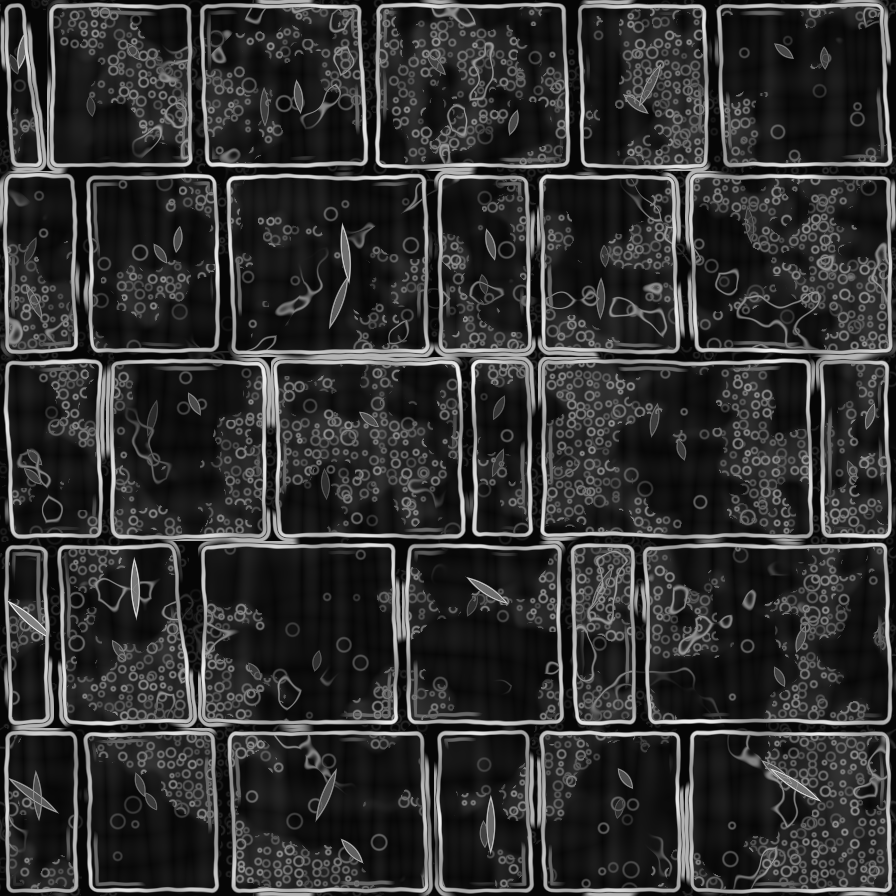
Reproduce this texture map procedurally as a three.js fragment shader.

```glsl
// Edge map of a worn stone wall: five courses of uneven blocks with pale, wobbly
// outlines on black. Block faces carry pitted patches of tiny rings, chains of
// blob contours, faint smears and bright lens-shaped chips. Everything tiles.
varying vec2 vUv;

const vec4 ROW_JOINTS = vec4(0.188, 0.396, 0.602, 0.809);
const float JOINT = 0.0065;          // half width of the gap between blocks
const float CORNER = 0.007;
const float WOBBLE = 0.0028;
const float LINE_CORE = 0.0010;
const float LINE_EDGE = 0.0034;
const float PIT_LINE = 0.0023;
const float PIT_FREQ = 92.0;
const float PIT_INK = 0.40;
const float CHAIN_INK = 0.44;
const float CHIP_WIDTH = 0.0042;
const float BASE = 0.025;

vec2 hash2(vec2 p) {
  vec3 q = fract(p.xyx * vec3(0.1031, 0.1030, 0.0973));
  q += dot(q, q.yzx + 33.33);
  return fract((q.xx + q.yz) * q.zy);
}

float slope(vec2 cell, vec2 f, vec2 corner, vec2 freq, float seed) {
  float a = 6.2832 * hash2(mod(cell + corner, freq) + seed).x;
  return dot(vec2(cos(a), sin(a)), f - corner);
}

// Gradient noise, about -1 to 1, repeating once over the canvas.
float noise(vec2 uv, vec2 freq, float seed) {
  vec2 p = uv * freq, i = floor(p), f = p - i;
  vec2 w = f * f * f * (f * (f * 6.0 - 15.0) + 10.0);
  float low = mix(slope(i, f, vec2(0, 0), freq, seed), slope(i, f, vec2(1, 0), freq, seed), w.x);
  float high = mix(slope(i, f, vec2(0, 1), freq, seed), slope(i, f, vec2(1, 1), freq, seed), w.x);
  return 1.4 * mix(low, high, w.y);
}

// Scattered rings; cover is the chance that a cell holds one.
float rings(vec2 uv, float freq, float cover, float seed) {
  vec2 p = uv * freq, cell = floor(p);
  float ink = 0.0;
  for (int y = -1; y <= 1; y++) {
    for (int x = -1; x <= 1; x++) {
      vec2 id = cell + vec2(x, y);
      vec2 place = hash2(mod(id, freq) + seed);
      vec2 kind = hash2(mod(id, freq) + seed + 171.0);
      float d = abs(length(p - id - 0.2 - 0.6 * place) - mix(0.15, 0.5, kind.x)) / freq;
      float ring = (1.0 - smoothstep(0.0, PIT_LINE, d)) * mix(0.4, 1.0, place.x);
      ink = max(ink, ring * step(kind.y, cover));
    }
  }
  return ink;
}

vec2 cut(vec2 span, float x, float joint) {
  return x < joint ? vec2(span.x, min(span.y, joint)) : vec2(max(span.x, joint), span.y);
}

vec2 cutAll(float x, vec4 joints) {
  vec2 span = vec2(0.0, 1.0);
  for (int i = 0; i < 4; i++) span = cut(span, x, joints[i]);
  return span;
}

// Left and right joint of the block at x in a course counted from the bottom.
vec2 blockSpan(float x, float row) {
  if (row == 1.0) return cut(cutAll(x, vec4(0.060, 0.221, 0.449, 0.633)), x, 0.714);
  if (row == 2.0) return cut(cutAll(x, vec4(0.118, 0.302, 0.523, 0.600)), x, 0.911);
  if (row == 4.0) return cut(cutAll(x, vec4(0.052, 0.219, 0.415, 0.641)), x, 0.796);
  return cut(cutAll(x, vec4(0.091, 0.250, 0.484, 0.599)), x, 0.764);
}

float stroke(float d) { return 1.0 - smoothstep(LINE_CORE, LINE_EDGE, abs(d)); }

// A slim bright lens with a paler rim.
float chip(vec2 q, vec2 h) {
  float a = mix(-0.5, 1.0, h.x), size = 0.011 + 0.021 * h.y * h.y;
  vec2 axis = vec2(sin(a), -cos(a));
  float u = dot(q, axis) / size, v = dot(q, vec2(-axis.y, axis.x));
  float d = abs(v) - CHIP_WIDTH * (1.0 - u * u);
  float fill = 1.0 - smoothstep(-0.0005, 0.0012, d);
  return max(0.55 * fill, 1.0 - smoothstep(0.0, 0.0019, abs(d)));
}

void main() {
  vec2 uv = vUv;

  // Block layout with wobbling sides and leaning ends
  float row = dot(step(ROW_JOINTS, vec4(uv.y)), vec4(1.0));
  vec2 rise = cutAll(uv.y, ROW_JOINTS), span = blockSpan(uv.x, row);
  vec2 id = vec2(floor(span.x * 500.0), row * 13.0);
  vec2 h = hash2(id + 5.0);
  float seed = id.x + id.y;
  float up = (uv.y - rise.x) / (rise.y - rise.x);
  vec2 lean = vec2(0.007, 0.007 + 0.03 * pow(h.x, 8.0)) * h * vec2(1.0 - up, up);
  vec2 side = span + vec2(JOINT + lean.x, -JOINT - lean.y);
  vec2 bend = vec2(noise(uv, vec2(14.0), seed), noise(uv, vec2(14.0), seed + 40.0));
  bend += 0.35 * noise(uv, vec2(60.0), seed);
  vec2 q = uv + WOBBLE * bend - vec2(side.x + side.y, rise.x + rise.y) * 0.5;
  vec2 r = abs(q) - vec2(side.y - side.x, rise.y - rise.x - 2.0 * JOINT) * 0.5 + CORNER;
  float d = length(max(r, 0.0)) + min(max(r.x, r.y), 0.0) - CORNER;
  float face = 1.0 - smoothstep(-0.002, 0.003, d);

  // Pitted patches, lone rings and blob chains
  float patches = noise(uv, vec2(7.0), 3.0) + 0.55 * noise(uv, vec2(16.0), 9.0)
    + 0.35 * noise(uv, vec2(34.0), 21.0);
  float cover = smoothstep(-0.04, 0.26, patches);
  float pits = PIT_INK * rings(uv, PIT_FREQ, 0.85 * cover, 7.0);
  pits = max(pits, 0.34 * rings(uv, 56.0, 0.09, 61.0));
  float blob = 0.02 - 1.2 * abs(noise(uv, vec2(6.0), 33.0)) + 0.3 * noise(uv, vec2(36.0), 47.0);
  float gate = smoothstep(-0.1, 0.2, noise(uv, vec2(5.0), 81.0));
  float chain = CHAIN_INK * gate * (1.0 - smoothstep(0.0, 0.045, abs(blob)));

  // Soft smears behind the wear
  float smear = 0.09 * abs(noise(uv, vec2(46.0, 4.0), 15.0)) + 0.07 * abs(noise(uv, vec2(5.0, 24.0), 29.0));
  float tone = BASE + face * (smear + 0.08 * cover) + mix(0.35, 1.0, face) * max(pits, chain);

  // Chips, two to a block
  for (int k = 0; k < 2; k++) {
    vec2 place = hash2(id + 31.0 + 57.0 * float(k)), kind = hash2(id + 93.0 + 19.0 * float(k));
    vec2 at = mix(vec2(side.x, rise.x), vec2(side.y, rise.y), 0.25 + 0.5 * place);
    tone = max(tone, face * chip(uv - at, kind) * mix(0.25, 0.95, place.x * kind.y + 0.3 * kind.x));
  }

  // Outlines, with broken echoes inside the joints and along the faces
  float worn = noise(uv, vec2(18.0), 71.0), broken = noise(uv, vec2(11.0), 55.0);
  tone = max(tone, stroke(d) * (0.74 + 0.28 * worn));
  tone = max(tone, 0.7 * stroke(d - 0.0048) * smoothstep(0.15, 0.35, broken));
  tone = max(tone, 0.4 * stroke(d + 0.0075) * smoothstep(0.1, 0.4, -broken));

  gl_FragColor = vec4(vec3(clamp(tone, 0.0, 0.95)), 1.0);
}
```
